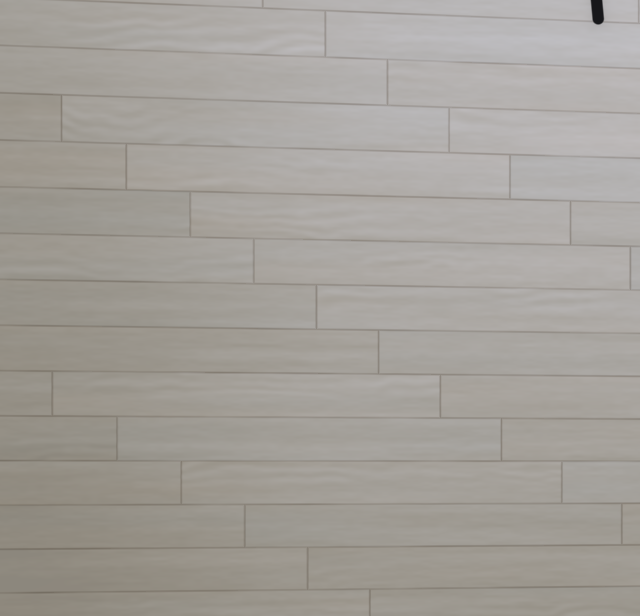
Write a WebGL 2 fragment shader that draws this texture.

```glsl
#version 300 es
precision highp float;
// Pale limed-oak plank floor in stepped rows, seen at a slight angle under soft light.
uniform vec2 u_resolution;
out vec4 outColor;

// Perspective of the rows, in canvas heights measured down from the top edge
const vec2 FIRST_SEAM = vec2(-0.0041, 0.0379);   // height at left and right edge
const vec2 ROW_PITCH = vec2(0.0779, 0.0738);     // first row at left and right edge
const float PITCH_SHRINK = 0.000271;             // rows narrow towards the bottom
// Planks along a row
const float PLANKS_PER_UNIT = 1.528;
const float PLANK_SHRINK = 0.0749;
const float JOINT_START = -0.172;
const float JOINT_STEP = 0.1628;
const float SEAM_HALF = 0.0008;
const float JOINT_HALF = 0.0008;
const float SEAM_BLUR = 0.0021;
// Colours
const vec3 WOOD_DARK = vec3(0.55, 0.53, 0.49);
const vec3 WOOD_LIGHT = vec3(0.72, 0.71, 0.71);
const vec3 WOOD_CURVE = vec3(1.0, 1.03, 1.14);
const vec3 SEAM_TINT = vec3(0.83, 0.81, 0.79);
const vec3 LEG_COLOR = vec3(0.09, 0.09, 0.10);
// Wood variation
const float PLANK_VARIATION = 0.018;
const float STREAK_STRENGTH = 0.024;
const float FIBRE_STRENGTH = 0.013;
const float RING_STRENGTH = 0.013;
// Furniture leg
const vec2 LEG_TOP = vec2(0.9665, 1.02);
const vec2 LEG_FOOT = vec2(0.9712, 0.9695);
const float LEG_RADIUS = 0.0092;

float hash(vec2 p) {
  vec3 q = fract(p.xyx * 0.1031);
  q += dot(q, q.yzx + 33.33);
  return fract((q.x + q.y) * q.z);
}

float noise(vec2 p) {
  vec2 i = floor(p), f = fract(p);
  f = f * f * (3.0 - 2.0 * f);
  return mix(mix(hash(i), hash(i + vec2(1, 0)), f.x),
             mix(hash(i + vec2(0, 1)), hash(i + vec2(1, 1)), f.x), f.y);
}

float lineMask(float dist, float halfWidth, float blur) {
  return 1.0 - smoothstep(max(halfWidth - blur, 0.0), halfWidth + blur, dist);
}

float capsule(vec2 p, vec2 a, vec2 b, float r) {
  vec2 ab = b - a;
  float t = clamp(dot(p - a, ab) / dot(ab, ab), 0.0, 1.0);
  return length(p - a - ab * t) - r;
}

// Brightness of the grain; local runs 0..1 along and across one plank
float grain(vec2 local, vec2 plank) {
  float seed = hash(plank + 71.0);
  vec2 shift = vec2(seed * 91.0, hash(plank + 13.0) * 57.0);
  float streak = noise(local * vec2(2.0, 5.0) + shift) - 0.5;
  float fibre = noise(local * vec2(14.0, 14.0) + shift.yx) - 0.5;
  fibre += 0.7 * (noise(local * vec2(45.0, 18.0) + shift) - 0.5);
  // Long arched growth rings, fading in and out near one side of some planks
  float bow = local.x * 5.0 + noise(local * vec2(5.0, 1.2) + shift) * 9.0;
  float ripple = noise(local * vec2(17.0, 2.5) + shift) * 3.0;
  float rings = sin(local.y * 21.0 + bow + ripple);
  float side = 1.0 - smoothstep(0.2, 0.8, abs(local.y - step(0.35, shift.y / 57.0) * 0.75));
  float band = smoothstep(0.3, 0.7, noise(local * vec2(4.0, 1.5) + shift.yx + 5.0));
  float figure = band * side * mix(0.25, 1.0, smoothstep(0.3, 0.7, seed));
  return streak * STREAK_STRENGTH + fibre * FIBRE_STRENGTH + rings * figure * RING_STRENGTH;
}

void main() {
  vec2 p = gl_FragCoord.xy / u_resolution.y;
  vec2 uv = gl_FragCoord.xy / u_resolution;
  float px = 1.0 / u_resolution.y;

  // Row coordinate: solves seam height = first + pitch * row - shrink * row^2
  float firstPitch = mix(ROW_PITCH.x, ROW_PITCH.y, uv.x);
  float drop = 1.0 - p.y - mix(FIRST_SEAM.x, FIRST_SEAM.y, uv.x);
  float pitch = sqrt(firstPitch * firstPitch - 4.0 * PITCH_SHRINK * drop);
  float rowPos = 2.0 * drop / (firstPitch + pitch);
  float row = floor(rowPos);

  // Plank coordinate: every row is stepped to the right of the one above
  float along = p.x * (PLANKS_PER_UNIT + PLANK_SHRINK * p.x) - JOINT_START - JOINT_STEP * row;
  float plankLength = 1.0 / (PLANKS_PER_UNIT + 2.0 * PLANK_SHRINK * p.x);
  vec2 plank = vec2(floor(along), row) + 40.0;
  vec2 local = fract(vec2(along, rowPos));

  // Soft light from the upper right, then wood tone
  float tone = 0.561 + 0.07 * uv.y + 0.05 * smoothstep(0.0, 0.6, uv.x) + 0.065 * uv.x * uv.y;
  tone -= 0.018 * (1.0 - smoothstep(0.0, 0.35, length(uv)));
  tone += (hash(plank) - 0.5) * PLANK_VARIATION + grain(local, plank);
  float level = clamp((tone - WOOD_DARK.r) / (WOOD_LIGHT.r - WOOD_DARK.r), 0.0, 1.2);
  vec3 color = mix(WOOD_DARK, WOOD_LIGHT, pow(vec3(level), WOOD_CURVE));
  float warmth = hash(plank + 29.0) + noise(local * vec2(2.0, 3.0) + plank * 7.0) - 1.0;
  color += warmth * vec3(0.006, -0.001, -0.007);

  // Seams between rows and joints between plank ends, soft and unevenly dark
  float blur = max(SEAM_BLUR, px);
  vec2 edge = min(local, 1.0 - local) * vec2(plankLength, pitch);
  float wear = 0.45 + 0.55 * noise(vec2(p.x * 14.0, floor(rowPos + 0.5) * 5.0 + 90.0));
  float seam = lineMask(edge.y, SEAM_HALF, blur) * wear;
  float joint = lineMask(edge.x, JOINT_HALF, blur) * (0.7 + 0.3 * hash(plank + 3.0));
  color *= mix(vec3(1.0), SEAM_TINT, max(seam, joint));

  // Dark leg standing at the top edge
  float leg = capsule(p, LEG_TOP, LEG_FOOT, LEG_RADIUS);
  color *= 1.0 - 0.05 * exp(-max(leg, 0.0) * 120.0);
  color = mix(color, LEG_COLOR, 1.0 - smoothstep(-px, px, leg));

  outColor = vec4(color, 1.0);
}
```
